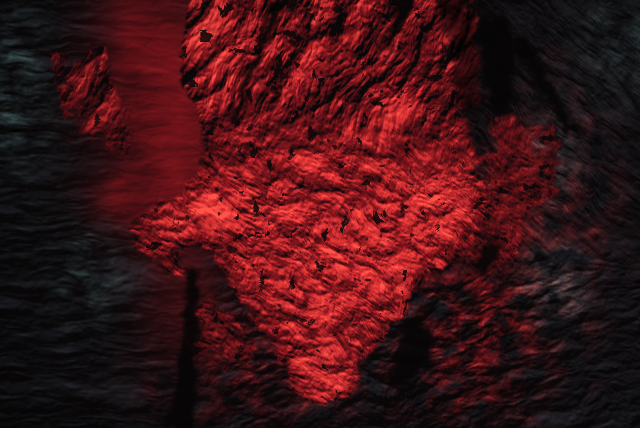
Write a WebGL 2 fragment shader that draws this texture.

```glsl
#version 300 es
precision highp float;
uniform vec2 u_resolution;
out vec4 outColor;
const vec3 BLACK = vec3(.035, .026, .03);
const vec3 MAROON = vec3(.24, .05, .065);
const vec3 CRIMSON = vec3(.46, .075, .1);
const vec3 SCARLET = vec3(.8, .18, .19);
const vec3 CORAL = vec3(1, .32, .27);
const vec3 SLATE = vec3(.17, .18, .215);
const vec3 LICHEN = vec3(.25, .35, .35);

vec2 hash2(vec2 p) {
  vec3 q = fract(p.xyx * vec3(.1031, .103, .0973));
  q += dot(q, q.yzx + 33.33);
  return fract((q.xx + q.yz) * q.zy) * 2. - 1.;
}
float noise(vec2 p) {
  vec2 i = floor(p), f = fract(p), u = f * f * (3. - 2. * f), e = vec2(1, 0);
  float low = mix(dot(hash2(i), f), dot(hash2(i + e), f - e), u.x);
  float high = mix(dot(hash2(i + e.yx), f - e.yx), dot(hash2(i + 1.), f - 1.), u.x);
  return mix(low, high, u.y);
}
// fold = 1 gives rounded lumps with sharp creases
float fbm(vec2 p, int octaves, float fold) {
  float sum = 0., amp = .6;
  for (int i = 0; i < octaves; i++) {
    float n = noise(p);
    sum += amp * mix(n, 1.7 * abs(n) - .35, fold);
    p = mat2(1.9, .6, -.6, 1.9) * p + 7.3;
    amp *= .54;
  }
  return sum;
}
vec2 rotate(vec2 p, float a) {
  float c = cos(a), s = sin(a);
  return mat2(c, -s, s, c) * p;
}
float ellipse(vec2 p, vec4 e, float a) {
  return (length(rotate(p - e.xy, a) / e.zw) - 1.) * min(e.z, e.w);
}
float taper(vec2 p, vec4 ends, float ra, float rb) {
  vec2 d = ends.zw - ends.xy, q = p - ends.xy;
  float t = clamp(dot(q, d) / dot(d, d), 0., 1.);
  return length(q - d * t) - mix(ra, rb, t);
}
float smin(float a, float b, float k) {
  float h = max(k - abs(a - b), 0.);
  return min(a, b) - h * h / k * .25;
}
float inside(float d, float soft) { return 1. - smoothstep(-soft, soft, d); }
float glow(vec2 p, float x, float y, float rx, float ry) {
  vec2 q = (p - vec2(x, y)) / vec2(rx, ry);
  return exp(-dot(q, q));
}
// Steep folds above, bowed layers below
float pigmentHeight(vec2 p) {
  float folds = fbm(rotate(p, 1.05) * vec2(6, 12), 5, .8);
  float layers = fbm(rotate(p, -.25) * vec2(8, 15) + 2. * p.x * p.x, 5, .8);
  return mix(layers, folds * 1.5, smoothstep(.55, .8, p.y)) + .16 * fbm(p * 45., 2, .5);
}
float barkHeight(vec2 p) {
  float left = fbm(p * vec2(5, 19), 4, .5);
  float slanted = fbm(rotate(p, -.75) * vec2(6, 19), 5, .7);
  float level = fbm(rotate(p, .25) * vec2(9, 18), 5, .7);
  float right = mix(level, slanted, smoothstep(.3, .55, p.y));
  return mix(left, right, smoothstep(.35, .6, p.x)) + .15 * fbm(p * 40., 2, .5);
}
vec3 pigment(float t) {
  vec3 c = mix(BLACK, MAROON, smoothstep(0., .25, t));
  c = mix(c, CRIMSON, smoothstep(.2, .48, t));
  c = mix(c, SCARLET, smoothstep(.42, .78, t));
  return mix(c, CORAL, smoothstep(.72, 1.1, t));
}
void main() {
  vec2 p = gl_FragCoord.xy / u_resolution.y, toLight = vec2(-.002, .006);
  vec2 bend = vec2(fbm(p * 6., 3, 0.), fbm(p * 6. + 19., 3, 0.));
  vec2 v = p + .035 * bend;
  vec2 w = v + .01 * bend + .035 * vec2(fbm(p * 23., 4, 0.), fbm(p * 23. + 31., 4, 0.));
  float grain = fbm(p * 19. + 5., 5, 0.);
  // Dark bark with lichen
  float bh = barkHeight(v), rough = bh - barkHeight(v + toLight);
  float bark = .2 + 2.6 * rough + .6 * bh + .14 * smoothstep(1.1, 1.4, p.x);
  vec3 col = mix(BLACK, SLATE, clamp(bark, 0., 1.5));
  float moss = glow(p, 1.29, .63, .06, .09) + glow(p, 1.29, .35, .07, .09)
    + .6 * glow(p, .03, .8, .09, .2) + .4 * glow(p, .22, .36, .1, .14) + .5 * glow(p, 1.45, .9, .12, .12);
  col = mix(col, LICHEN * (.5 + 1.5 * bark), clamp(moss * (.55 + 2.5 * grain), 0., .9));
  // Shadowed recess and dusty flanks
  float recess = glow(p, .36, .83, .13, .27) + .8 * glow(p, .32, .54, .1, .06)
    + .7 * glow(p, .45, .66, .09, .16) + .5 * glow(p, .43, .32, .09, .16);
  col = mix(col, pigment(.36 + .4 * bend.x + .6 * rough), clamp(recess * 1.2, 0., .95));
  float dust = glow(p, 1.1, .23, .13, .2) + .6 * glow(p, .62, .13, .22, .12) + .4 * glow(p, 1.27, .5, .16, .3);
  col = mix(col, pigment(.2 + bark * .8 + .3 * grain), clamp(dust * (.6 + 3. * grain), 0., .85));
  // Outline of the red mass
  float body = smin(ellipse(w, vec4(.77, .9, .34, .4), 0.), ellipse(w, vec4(.8, .54, .34, .23), 0.), .08);
  body = smin(body, taper(w, vec4(.35, .46, .56, .52), .045, .09), .04);
  body = smin(body, taper(w, vec4(.76, .39, .755, .14), .265, .085), .03);
  body = min(body, taper(w, vec4(.36, .44, .41, .37), .045, .02));
  float side = min(ellipse(w, vec4(.22, .76, .06, .1), .5), ellipse(w, vec4(.52, .22, .085, .06), 0.));
  side = min(side, taper(w, vec4(1.22, .64, 1.14, .44), .075, .07));
  float mass = inside(body, .007), patches = inside(side + .12 * grain, .012);
  // Lighting over the red relief
  float h = pigmentHeight(v), slope = h - pigmentHeight(v + toLight);
  float level = .4 + .27 * glow(p, .8, .4, .33, .26) + .26 * glow(p, .45, .51, .14, .07)
    + .3 * glow(p, .52, .88, .08, .12) + .24 * glow(p, 1.04, .55, .12, .08) + .3 * glow(p, .75, .1, .08, .08);
  float lit = level + 2.6 * slope + .5 * h - .18 * smoothstep(-.035, .01, body);
  col = mix(col, pigment(.34 + 2.2 * slope + .4 * grain), patches * .9);
  col = mix(col, pigment(lit), mass);
  // Pits and charred crumbs
  float pits = smoothstep(.25, .33, fbm(p * 42. + 40., 2, 0.));
  float chars = smoothstep(.2, .27, fbm(w * 30. + 70., 4, 0.) + .05 * smoothstep(.6, .9, p.y));
  col = mix(col, BLACK, max(pits * .7, chars * .85) * max(mass, patches));
  // Deep cracks and openings
  float gap = min(taper(w, vec4(.64, .99, .54, .73), .013, .006), taper(w, vec4(.94, 1, .91, .89), .025, .006));
  gap = min(gap, taper(w, vec4(1.15, .93, 1.17, .74), .04, .025));
  gap = min(gap, taper(w, vec4(1.2, .9, 1.34, .7), .02, .012));
  gap = min(gap, ellipse(w, vec4(.965, .18, .04, .1), -.25));
  gap = min(gap, ellipse(w, vec4(1.13, .4, .025, .045), -.4));
  gap = min(gap, taper(w, vec4(.45, .36, .42, 0), .015, .03));
  col = mix(col, BLACK * .7, inside(gap, .012) * .92);
  // Weathered rib
  float rib = inside(taper(w, vec4(1.06, 1, 1.1, .77), .035, .025), .012);
  col = mix(col, MAROON * clamp(.6 + 2.5 * slope + grain, 0., 1.2), rib * .9);
  // Edge falloff
  vec2 edge = p - vec2(.76, .5);
  outColor = vec4(clamp(col * (1.06 - .38 * dot(edge, edge)), 0., 1.), 1);
}
```
